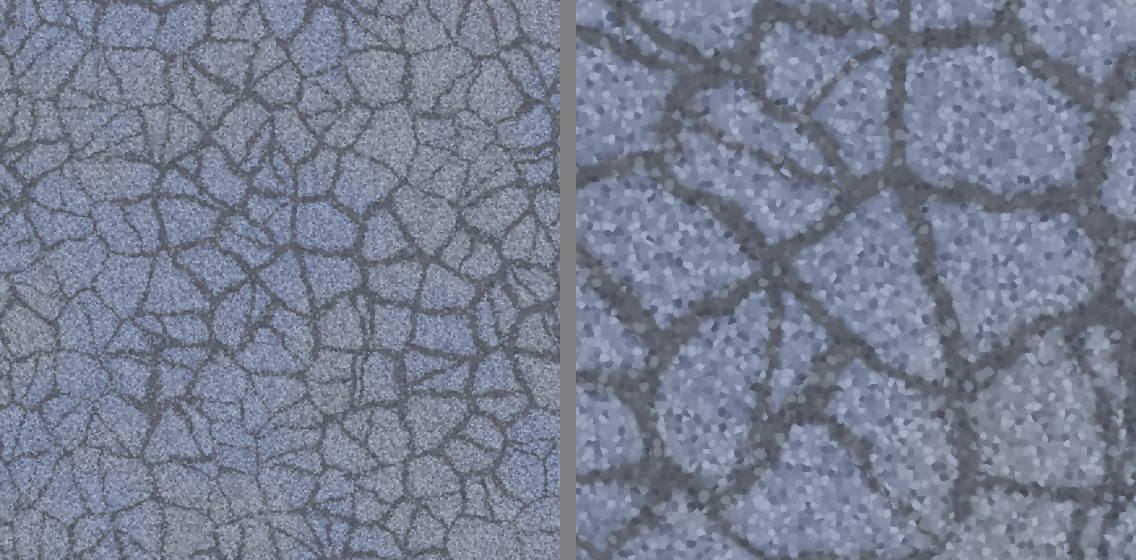
Left: the whole. Right: its middle third, enlarged.
Give the GLSL for this texture, as a Shadertoy shader.

```glsl
const float SLABS = 11.0;          // slabs across the canvas
const float STONES = 215.0;        // aggregate grains across the canvas
const float PEBBLES = 125.0;       // loose pebbles across the canvas
const float SPLIT_SHARE = 0.62;    // slabs broken in two
const float CRACK_THIN = 0.0022;   // half widths of the cracks
const float CRACK_WIDE = 0.0072;
const float CRACK_SOFT = 0.0022;
const float GRAIN_CONTRAST = 0.17;
const vec3 SLAB_BLUE = vec3(0.487, 0.533, 0.637);
const vec3 SLAB_GREY = vec3(0.519, 0.541, 0.598);
const vec3 FLECK = vec3(0.645, 0.695, 0.775);
const vec3 CRACK_DARK = vec3(0.325, 0.340, 0.380);
const vec3 CRACK_LIGHT = vec3(0.405, 0.422, 0.465);
const vec3 PEBBLE = vec3(0.520, 0.545, 0.600);

float hash(vec2 p) {
    return fract(sin(dot(p, vec2(127.1, 311.7))) * 43758.545);
}

vec2 hash2(vec2 p) {
    return vec2(hash(p), hash(p + 57.3));
}

float noise(vec2 p) {
    vec2 i = floor(p), f = fract(p);
    f = f * f * (3.0 - 2.0 * f);
    return mix(mix(hash(i), hash(i + vec2(1, 0)), f.x),
               mix(hash(i + vec2(0, 1)), hash(i + vec2(1, 1)), f.x), f.y);
}

float fbm(vec2 p) {
    float sum = 0.0, amp = 0.5;
    for (int i = 0; i < 4; i++) {
        sum += amp * noise(p);
        p = p * 2.03 + 17.7;
        amp *= 0.5;
    }
    return sum / 0.9375;
}

vec2 warp(vec2 p) {
    return vec2(fbm(p), fbm(p + 41.9)) - 0.5;
}

float smoothMin(float a, float b, float k) {
    float h = max(k - abs(a - b), 0.0) / k;
    return min(a, b) - h * h * k * 0.25;
}

// Nearest grain: x = distance to its centre, yz = its cell
vec3 grain(vec2 p) {
    vec2 cell = floor(p);
    vec3 best = vec3(9.0);
    for (int y = -1; y <= 1; y++)
    for (int x = -1; x <= 1; x++) {
        vec2 c = cell + vec2(x, y);
        float d = length(c + 0.1 + 0.8 * hash2(c) - p);
        if (d < best.x) best = vec3(d, c);
    }
    return best;
}

vec2 slabCentre(vec2 c) {
    return c + 0.06 + 0.88 * hash2(c + 7.0);
}

// x = distance to slab border, y = distance to the split inside the slab
vec2 slabCracks(vec2 p) {
    vec2 cell = floor(p), home = cell, toHome = vec2(9.0);
    for (int y = -1; y <= 1; y++)
    for (int x = -1; x <= 1; x++) {
        vec2 c = cell + vec2(x, y);
        vec2 r = slabCentre(c) - p;
        if (dot(r, r) < dot(toHome, toHome)) { toHome = r; home = c; }
    }
    float border = 9.0;
    for (int y = -2; y <= 2; y++)
    for (int x = -2; x <= 2; x++) {
        vec2 r = slabCentre(home + vec2(x, y)) - p;
        vec2 across = r - toHome;
        if (dot(across, across) > 0.0001)
            border = smoothMin(border, dot(0.5 * (r + toHome), normalize(across)), 0.07);
    }
    float angle = 6.2832 * hash(home + 3.1);
    float split = abs(dot(toHome, vec2(cos(angle), sin(angle))) + 0.2 * hash(home + 9.4) - 0.1);
    if (hash(home + 21.7) > SPLIT_SHARE) split = 9.0;
    return vec2(border, split);
}

void mainImage(out vec4 fragColor, in vec2 fragCoord) {
    vec2 uv = fragCoord / iResolution.y;
    float pixel = 1.0 / iResolution.y;

    // Grains of the slab and pebbles of the cracks
    vec3 stone = grain(uv * STONES + 0.8 * warp(uv * 150.0));
    vec3 pebble = grain(uv * PEBBLES + 0.7 * warp(uv * 90.0));
    float stoneTone = hash(stone.yz + 5.3) + hash(stone.yz + 13.9) - 1.0;
    float stoneBody = 1.0 - smoothstep(0.25, 0.75, stone.x);

    // Crack network with wandering lines and crumbled edges
    vec2 bent = uv + 0.050 * warp(uv * 9.0) + 0.012 * warp(uv * 42.0);
    vec2 cracks = slabCracks(bent * SLABS) / SLABS;
    float width = mix(CRACK_THIN, CRACK_WIDE, smoothstep(0.25, 0.75, fbm(uv * 7.0 + 3.0)));
    float gap = min(cracks.x - width, cracks.y - 0.65 * width);
    gap += 0.0022 * stoneTone + 0.003 * (noise(uv * 110.0) - 0.5);
    float soft = max(CRACK_SOFT, pixel);
    float crack = 1.0 - smoothstep(-soft, soft, gap);
    float shoulder = 1.0 - smoothstep(0.0, 0.009, gap);

    // Slab surface
    vec3 slab = mix(SLAB_BLUE, SLAB_GREY, smoothstep(0.3, 0.7, fbm(uv * 5.0 + 11.0)));
    slab += 0.055 * (fbm(uv * 24.0) - 0.5);
    slab += GRAIN_CONTRAST * stoneTone * mix(0.35, 1.0, stoneBody);
    slab = mix(slab, FLECK, 0.7 * stoneBody * step(0.87, hash(stone.yz + 31.1)));
    slab *= 1.0 - 0.07 * shoulder;

    // Crack filling
    vec3 filling = mix(CRACK_DARK, CRACK_LIGHT, fbm(uv * 75.0));
    filling += 0.09 * stoneTone * stoneBody;
    float loose = step(0.80, hash(pebble.yz + 2.7)) * (1.0 - smoothstep(0.25, 0.5, pebble.x));
    filling = mix(filling, PEBBLE, 0.75 * loose);

    fragColor = vec4(mix(slab, filling, crack), 1.0);
}
```
